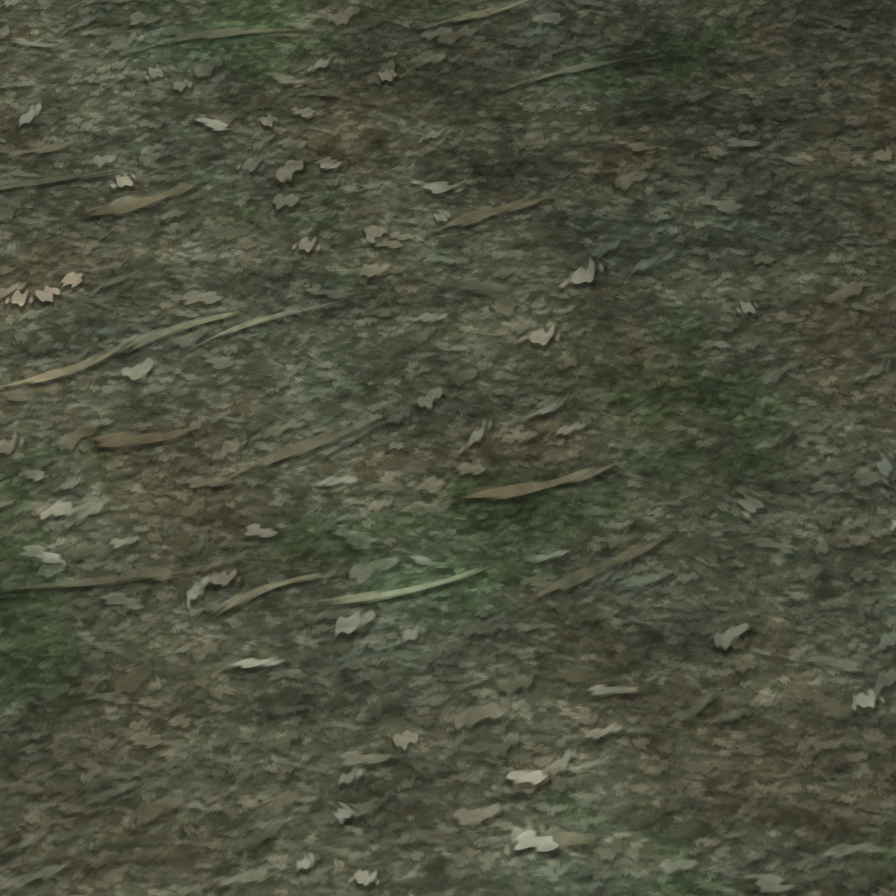
This texture is drawn by a Shadertoy shader. Its source:

```glsl
const vec3 SOIL = vec3(0.295, 0.305, 0.235);
const vec3 DARK_LITTER = vec3(0.205, 0.215, 0.16);
const vec3 LIGHT_LITTER = vec3(0.45, 0.455, 0.385);
const vec3 PALE_LEAF = vec3(0.57, 0.57, 0.5);
const vec3 TWIG = vec3(0.43, 0.42, 0.33);
const vec3 DARK_GRASS = vec3(0.17, 0.21, 0.13);
const vec3 LIGHT_GRASS = vec3(0.33, 0.40, 0.27);
const float SOFTNESS = 0.0032;

vec4 hash4(vec2 p) {
    vec4 q = fract(p.xyxy * vec4(0.1031, 0.1030, 0.0973, 0.1099));
    q += dot(q, q.wzxy + 33.33);
    return fract((q.xxyz + q.yzzw) * q.zywx);
}

// Turns the frame so that its x axis points along angle a
mat2 rotation(float a) {
    return mat2(cos(a), -sin(a), sin(a), cos(a));
}

// Smooth irregular patches, roughly -1 to 1
float layeredSines(vec2 p) {
    float sum = 0.0, weight = 0.5;
    for (int i = 0; i < 5; i++) {
        p = rotation(1.1) * p * 1.55 + 1.7;
        p += 0.45 * sin(p.yx * 1.3);
        sum += weight * sin(p.x) * sin(p.y + 0.6);
        weight *= 0.75;
    }
    return sum;
}

// Flattened ground plane, finer towards the top
vec2 groundPlane(vec2 uv) {
    float depth = 1.0 + 0.45 * uv.y;
    return vec2((uv.x - 0.5) * depth + 3.0, uv.y * (1.5 + 0.45 * uv.y) + 2.0);
}

// One soft ragged flake; size holds its half length and half width
float flake(vec2 d, vec2 size, float bend, float phase, float blur) {
    d.y += bend * (d.x * d.x / size.x - 0.4 * size.x);
    vec2 q = d / size;
    float ragged = 0.2 * sin(q.x * 5.0 + phase) + 0.16 * sin(q.y * 4.0 - q.x * 7.0 + phase * 2.0);
    float taper = 1.0 + 0.4 * q.x * sin(phase);
    float edge = (length(q * vec2(1.0, taper)) - 1.0 + ragged) * size.y;
    return 1.0 - smoothstep(-blur, blur, edge);
}

// Cellular scatter of flakes, each with a shadow under its lower edge
vec3 scatter(vec3 ground, vec2 p, float cells, float share, vec2 size,
             vec2 tilt, vec3 dark, vec3 light, float shadow, float opacity) {
    vec2 g = p * cells;
    float blur = SOFTNESS * cells;
    for (int y = -1; y <= 1; y++)
    for (int x = -1; x <= 1; x++) {
        vec2 cell = floor(g) + vec2(x, y);
        vec4 r = hash4(cell + cells * 7.3);
        vec4 s = hash4(cell + cells * 3.1 + 51.7);
        if (r.x > share) continue;
        vec2 offset = g - cell - 0.1 - 0.8 * r.yz;
        mat2 turn = rotation(tilt.x + tilt.y * (r.w - 0.5));
        vec2 shape = size * mix(vec2(0.5), vec2(1.3), s.xy);
        float bend = 0.35 * (s.z - 0.5);
        float phase = s.z * 40.0;
        float body = flake(turn * offset, shape, bend, phase, blur);
        vec2 drop = vec2(-0.1, 0.9) * size.y;
        float shade = flake(turn * (offset + drop), shape * 1.15, bend, phase, blur * 1.8);
        vec3 tone = mix(dark, light, s.w);
        tone += vec3(0.015, 0.0, -0.006) * (s.y * 2.0 - 1.0);
        ground *= 1.0 - shadow * shade * opacity;
        ground = mix(ground, tone, body * opacity);
    }
    return ground;
}

void mainImage(out vec4 fragColor, in vec2 fragCoord) {
    vec2 uv = fragCoord / iResolution.xy;
    vec2 p = groundPlane(uv);

    // Broad light, middle clumps and moss
    float broad = layeredSines(p * 2.6);
    float clumps = layeredSines(p * vec2(8.0, 11.0) + 5.0);
    float grassPatch = smoothstep(0.1, 0.85, layeredSines(p * 2.9 + 14.0)
                     + 0.4 * layeredSines(p * 13.0));
    vec3 color = SOIL;

    // Crumbs and chips, from fine to coarse
    color = scatter(color, p, 80.0, 0.9, vec2(0.72, 0.4), vec2(0.25, 2.2),
                    DARK_LITTER, LIGHT_LITTER, 0.12, 0.75);
    color = scatter(color, p, 50.0, 0.7, vec2(0.62, 0.3), vec2(0.3, 1.9),
                    DARK_LITTER, LIGHT_LITTER, 0.18, 0.7);
    color = scatter(color, p, 28.0, 0.42, vec2(0.52, 0.22), vec2(0.3, 1.5),
                    DARK_LITTER, LIGHT_LITTER, 0.24, 0.6);

    // Green tint and blades inside the grass patches
    float luma = dot(color, vec3(0.3, 0.6, 0.1));
    color = mix(color, luma * vec3(0.86, 1.02, 0.7), 0.7 * grassPatch);
    color = scatter(color, p, 40.0, 0.75, vec2(0.75, 0.14), vec2(0.6, 1.7),
                    DARK_GRASS, LIGHT_GRASS, 0.2, 0.6 * grassPatch);

    // Larger leaves, pale scraps and twigs
    float bare = 1.0 - 0.6 * grassPatch;
    color = scatter(color, p, 16.0, 0.3, vec2(0.45, 0.17), vec2(0.3, 1.5),
                    SOIL, LIGHT_LITTER * 1.06, 0.32, 0.75 * bare);
    color = scatter(color, p, 13.0, 0.14, vec2(0.32, 0.16), vec2(0.4, 2.2),
                    LIGHT_LITTER, PALE_LEAF, 0.4, 0.85 * bare);
    color = scatter(color, p, 6.0, 0.18, vec2(0.5, 0.06), vec2(0.4, 0.6),
                    TWIG * 0.8, TWIG * 1.15, 0.42, 0.85);

    // Hollows, fine grain and uneven daylight
    color *= 1.02 + 0.14 * broad + 0.2 * clumps + 0.1 * layeredSines(p * 45.0);
    color *= 1.0 + vec3(0.05, -0.01, -0.03) * layeredSines(p * 4.5 + 9.0);
    color *= 1.05 - 0.24 * smoothstep(0.65, 0.0, length(uv - vec2(0.9, 1.0)));
    fragColor = vec4(color, 1.0);
}
```
